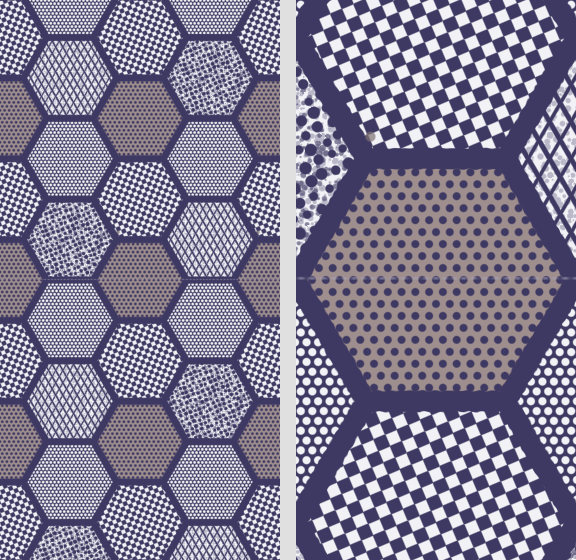
Left, the full canvas; right, a detail of the centre.
Give the GLSL for this pattern, as a Shadertoy shader.

```glsl
const vec3 NAVY = vec3(0.245, 0.225, 0.385);
const vec3 WHITE = vec3(0.95, 0.95, 0.965);
const vec3 TAUPE = vec3(0.62, 0.555, 0.555);
const vec3 GREY = vec3(0.66, 0.65, 0.73);
const vec2 HEX_PERIOD = vec2(0.5, 0.288675);   // canvas width = 1
const float HEX_APOTHEM = 0.1318;
const float EDGE_WEAR = 0.0008;
const vec2 WHITE_DOT_PERIOD = vec2(0.0137, 0.0234);
const float WHITE_DOT_RADIUS = 0.0048;
const vec2 NAVY_DOT_PERIOD = vec2(0.0164, 0.0285);
const float NAVY_DOT_RADIUS = 0.0047;
const float CHECK_SIZE = 0.0150;
const float CHECK_TILT = -0.40;
const float CHECK_BIAS = -0.03;                // negative shrinks the pale squares
const vec2 DIAMOND_SIZE = vec2(0.0255, 0.044);
const vec2 LATTICE_HALF_WIDTH = vec2(0.0030, 0.0022);
const float BLOT_SIZE = 0.0180;
const float BLOT_JITTER = 0.35;
const float GRAIN_SIZE = 0.0080;
const float SEAM_Y = 1.002;
const vec2 STAIN_OFFSET = vec2(-0.078, -0.118);

// Coverage of a shape whose signed distance is positive inside
float cover(float d) {
    float soft = 0.9 / iResolution.x;
    return smoothstep(-soft, soft, d);
}

mat2 rotation(float a) {
    return mat2(cos(a), sin(a), -sin(a), cos(a));
}

vec3 hash3(vec2 p) {
    vec3 q = fract(p.xyx * vec3(0.1031, 0.1030, 0.0973));
    q += dot(q, q.yxz + 33.33);
    return fract((q.xxy + q.yzz) * q.zyx);
}

// Staggered lattice: xy = offset from nearest centre, zw = centre index
vec4 stagger(vec2 p, vec2 period) {
    vec2 a = floor(p / period + 0.5);
    vec2 b = floor(p / period) + 0.5;
    vec2 da = p - a * period, db = p - b * period;
    return dot(da, da) < dot(db, db) ? vec4(da, a) : vec4(db, b);
}

// Cellular noise: x = nearest distance, y = random value of that cell
vec2 cellular(vec2 p, float jitter) {
    vec2 cell = floor(p), best = vec2(9.0, 0.0);
    for (int j = -1; j <= 1; j++)
    for (int i = -1; i <= 1; i++) {
        vec2 c = cell + vec2(i, j);
        vec3 h = hash3(c);
        float d = length(c + 0.5 + (h.xy - 0.5) * jitter - p);
        if (d < best.x) best = vec2(d, h.z);
    }
    return best;
}

vec3 dots(vec2 p, vec2 period, float radius, vec3 ground, vec3 ink) {
    return mix(ground, ink, cover(radius - length(stagger(p, period).xy)));
}

vec3 checks(vec2 p) {
    vec2 u = rotation(CHECK_TILT) * p / CHECK_SIZE;
    vec2 border = 0.5 - abs(fract(u) - 0.5);
    float parity = 1.0 - 2.0 * mod(floor(u.x) + floor(u.y), 2.0);
    float d = parity * min(border.x, border.y) + CHECK_BIAS;
    return mix(NAVY, WHITE, cover(d * CHECK_SIZE));
}

// Pale ground with a fine woven grain
vec3 grainyWhite(vec2 p) {
    vec2 grain = cellular(p / GRAIN_SIZE, 0.8);
    return mix(WHITE, GREY, 0.75 * cover((0.45 * grain.y - grain.x + 0.12) * GRAIN_SIZE));
}

vec3 lattice(vec2 p) {
    vec2 s = p / DIAMOND_SIZE;
    vec2 u = vec2(s.x + s.y, s.x - s.y);
    float spacing = 1.0 / length(1.0 / DIAMOND_SIZE);
    vec2 d = LATTICE_HALF_WIDTH - abs(fract(u) - 0.5) * spacing;
    return mix(grainyWhite(p), NAVY, cover(max(d.x, d.y)));
}

vec3 blots(vec2 p) {
    vec2 blot = cellular(rotation(CHECK_TILT) * p / BLOT_SIZE, BLOT_JITTER);
    vec2 speck = cellular(p / GRAIN_SIZE + 17.0, 0.9);
    vec3 col = grainyWhite(p);
    col = mix(col, NAVY, 0.6 * cover((0.5 * speck.y - speck.x) * GRAIN_SIZE));
    return mix(col, NAVY, cover((0.27 + 0.14 * blot.y - blot.x) * BLOT_SIZE));
}

void mainImage(out vec4 fragColor, in vec2 fragCoord) {
    vec2 p = fragCoord / iResolution.x;
    vec4 hex = stagger(p - vec2(0.0, 1.0), HEX_PERIOD);
    vec2 q = hex.xy, id = floor(hex.zw);
    bool shifted = fract(hex.z) > 0.25;
    bool oddRow = mod(id.y, 2.0) > 0.5;

    // Choose the filling by column and row
    vec3 fill;
    if (!shifted) fill = oddRow ? checks(q) : dots(q, NAVY_DOT_PERIOD, NAVY_DOT_RADIUS, TAUPE, NAVY);
    else if (oddRow) fill = dots(q, WHITE_DOT_PERIOD, WHITE_DOT_RADIUS, NAVY, WHITE);
    else fill = mod(id.y * 0.5 + id.x, 2.0) < 0.5 ? blots(q) : lattice(q);

    // Hexagon with slightly uneven edges
    vec2 a = abs(q);
    float wobble = sin(p.x * 410.0 + 2.0 * sin(p.y * 97.0)) * sin(p.y * 370.0 + p.x * 53.0);
    float inside = HEX_APOTHEM - max(a.y, dot(a, vec2(0.866025, 0.5))) + EDGE_WEAR * wobble;
    vec3 col = mix(NAVY, fill, cover(inside));

    // Small stain beside one row of checks
    if (!shifted && id.y == 1.0)
        col = mix(col, TAUPE * 0.8, 0.7 * cover(0.006 - length(q - STAIN_OFFSET)));

    // Broken pale seam across the middle
    float dash = 0.6 + 0.4 * sin(p.x * 520.0 + sin(p.x * 61.0));
    col = mix(col, GREY, 0.55 * dash * cover(0.0015 - abs(p.y - SEAM_Y)));

    fragColor = vec4(col, 1.0);
}
```
